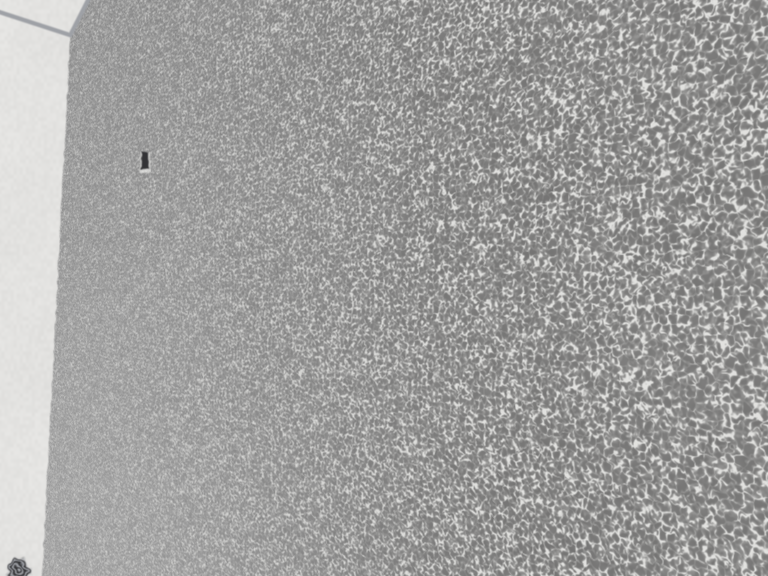
Write a WebGL 2 fragment shader that draws this texture.

```glsl
#version 300 es
precision highp float;
// A rough stucco wall in raking sunlight, seen at an angle beside a white side wall.
// Voronoi ridges eroded by noise form bright flecks with soft grey flanks; a perspective
// mapping shrinks them to the left, and each pixel averages several samples.
uniform vec2 u_resolution;
out vec4 fragColor;

const float CELL = 0.0175;         // ridge cell size where the scale is 1
const float FAR_SCALE = 0.20;      // perspective scale at x = 0
const float SCALE_SLOPE = 0.60;    // growth of that scale per unit of x
const float WARP = 0.75;           // bending of the ridges, in cells
const float JITTER = 0.82;         // irregularity of the cells
const float RIDGE_FALLOFF = 1.15;  // steepness of the ridge sides
const vec2 FLANK_RANGE = vec2(-0.20, 0.42);  // heights of the soft grey flanks
const vec2 FLECK_RANGE = vec2(0.27, 0.60);   // heights of the sunlit crests
const float FLANK_LIGHT = 0.24;    // strength of the flanks
const float FLECK_LIGHT = 0.92;    // strength of the crests
const float MEAN_LIGHT = 0.25;     // average cover, used for far blending
const float FOOTPRINT = 0.0032;    // width averaged by one pixel
const int SAMPLES = 3;             // samples per pixel side
const vec3 BASE_NEAR = vec3(0.475, 0.473, 0.470);
const vec3 BASE_FAR = vec3(0.535, 0.535, 0.537);
const vec3 FLECK = vec3(0.92, 0.92, 0.91);
const vec3 SIDE_WALL = vec3(0.890, 0.888, 0.880);
const vec3 TRIM = vec3(0.62, 0.63, 0.65);
const vec3 DARK = vec3(0.20, 0.20, 0.21);
const vec2 CORNER = vec2(0.122, 0.939);
const vec2 HOLE = vec2(0.252, 0.722);
const vec2 KNOT = vec2(0.032, 0.012);

vec2 hash2(vec2 p) {
    uvec2 k = uvec2(ivec2(floor(p)));
    uint h = k.x * 1597u ^ k.y * 51749u;
    h = (h ^ (h >> 15)) * 739391u;
    h = (h ^ (h >> 13)) * 974711u;
    h ^= h >> 16;
    return vec2(float(h & 65535u), float(h >> 16)) / 65535.0;
}

float noise(vec2 p) {
    vec2 i = floor(p), f = fract(p);
    f = f * f * (3.0 - 2.0 * f);
    float low = mix(hash2(i).x, hash2(i + vec2(1, 0)).x, f.x);
    float high = mix(hash2(i + vec2(0, 1)).x, hash2(i + vec2(1, 1)).x, f.x);
    return mix(low, high, f.y);
}

// Gap between the two nearest cell centres: zero along a ridge line.
float ridgeGap(vec2 p) {
    vec2 cell = floor(p);
    float first = 9.0, second = 9.0;
    for (int y = -1; y <= 1; y++)
    for (int x = -1; x <= 1; x++) {
        vec2 c = cell + vec2(x, y);
        float d = length(c + 0.5 + JITTER * (hash2(c) - 0.5) - p);
        second = min(second, max(first, d));
        first = min(first, d);
    }
    return second - first;
}

float segment(vec2 p, vec2 a, vec2 b) {
    vec2 d = b - a;
    return length(p - a - d * clamp(dot(p - a, d) / dot(d, d), 0.0, 1.0));
}

float box(vec2 p, vec2 halfSize) {
    vec2 d = abs(p) - halfSize;
    return max(d.x, d.y);
}

vec3 stucco(vec2 p) {
    float scale = FAR_SCALE + SCALE_SLOPE * p.x;
    vec2 q = vec2(-2.0 / (SCALE_SLOPE * sqrt(scale)), (p.y - 0.5) / scale) / CELL;
    vec2 bend = vec2(noise(q * 1.9 + 31.0), noise(q * 1.9 + 77.0)) - 0.5;
    float grain = 0.45 * noise(q * 1.7 + 11.0) + 0.55 * noise(q * 2.9 + 140.0);
    float height = grain - RIDGE_FALLOFF * ridgeGap(q + WARP * bend);
    float light = FLANK_LIGHT * smoothstep(FLANK_RANGE.x, FLANK_RANGE.y, height);
    light = mix(light, FLECK_LIGHT, smoothstep(FLECK_RANGE.x, FLECK_RANGE.y, height));

    float far = 1.0 - smoothstep(0.1, 0.95, p.x);
    light = mix(light, MEAN_LIGHT, 0.35 * far);
    vec3 base = mix(BASE_NEAR, BASE_FAR, far);
    base += 0.04 * (noise(q * 1.1 + 50.0) - 0.5) + 0.015 * (noise(p * 7.0) - 0.5);
    base += 0.08 * far * (0.55 - p.y);
    return mix(base, FLECK, light);
}

vec3 sideWall(vec2 p) {
    float bumps = noise(p * vec2(190.0, 150.0)) - 0.5;
    vec3 color = SIDE_WALL + 0.03 * bumps + 0.015 * (noise(p * 12.0) - 0.5);
    // Rough dark knot at the foot
    vec2 d = p - KNOT;
    float r = length(d * vec2(1.0, 1.2)) + 0.012 * (noise(p * 120.0) - 0.5);
    float rings = 0.5 + 0.5 * sin(r * 900.0 + 4.0 * noise(p * 200.0));
    return mix(color, mix(DARK, TRIM, rings), 1.0 - smoothstep(0.016, 0.024, r));
}

vec3 scene(vec2 p, float px) {
    float slope = p.y < CORNER.y ? 0.052 : 0.51;
    float edge = CORNER.x + (p.y - CORNER.y) * slope + 0.003 * (noise(p * 90.0) - 0.5);
    vec3 color = mix(sideWall(p), stucco(p), smoothstep(-px, px, p.x - edge));
    // Trim along the top of the side wall
    float trim = segment(p, vec2(-0.01, 0.982), CORNER);
    trim = min(trim, segment(p, CORNER, vec2(0.156, 1.006)));
    color = mix(color, TRIM, 1.0 - smoothstep(0.002, 0.002 + 2.0 * px, trim));
    // Hole with a sunlit lower lip
    vec2 h = p - HOLE + 0.004 * (noise(p * 160.0) - 0.5);
    float lip = box(h + vec2(0.0, 0.004), vec2(0.009, 0.018));
    color = mix(color, FLECK, 0.7 * (1.0 - smoothstep(-px, px, lip)));
    return mix(color, DARK, 1.0 - smoothstep(-px, px, box(h, vec2(0.0065, 0.015))));
}

void main() {
    float px = 1.0 / u_resolution.y;
    float footprint = max(px, FOOTPRINT);
    vec3 sum = vec3(0.0);
    for (int y = 0; y < SAMPLES; y++)
    for (int x = 0; x < SAMPLES; x++) {
        vec2 offset = (vec2(x, y) + 0.5) / float(SAMPLES) - 0.5;
        sum += scene(gl_FragCoord.xy * px + offset * footprint, px);
    }
    fragColor = vec4(sum / float(SAMPLES * SAMPLES), 1.0);
}
```
